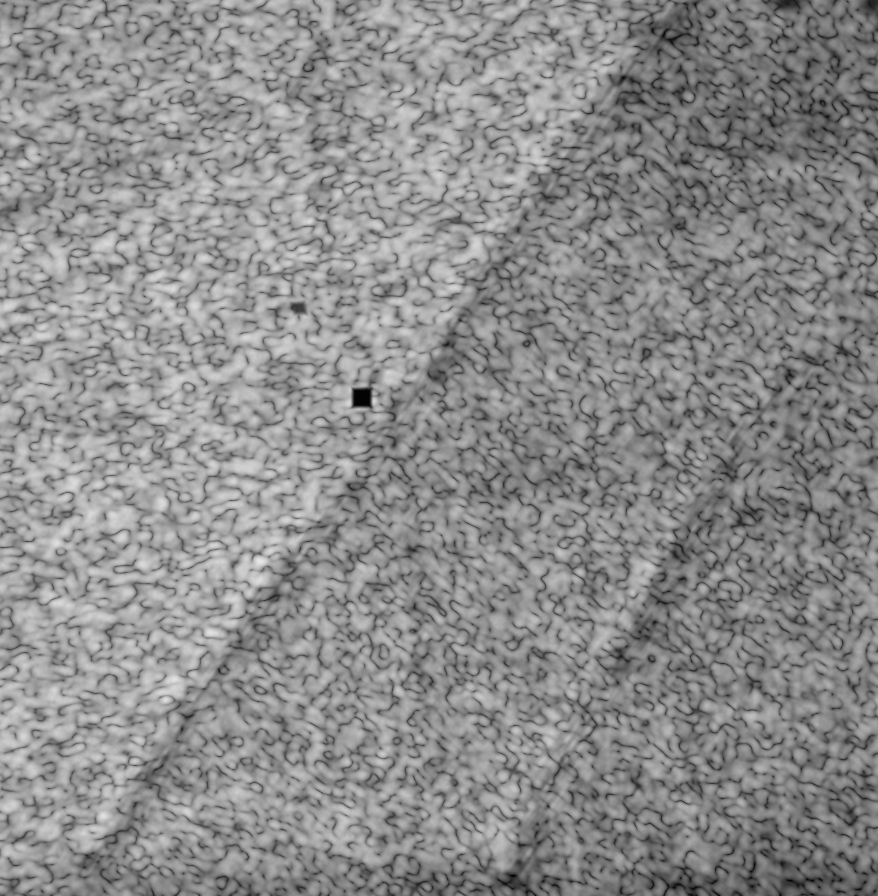
Write a Shadertoy shader that draws this texture.

```glsl
const vec2 MAIN_FAULT[7] = vec2[7](vec2(0.77, 1.0), vec2(0.68, 0.89), vec2(0.566, 0.733),
    vec2(0.495, 0.596), vec2(0.385, 0.445), vec2(0.24, 0.258), vec2(0.11, 0.036));
const vec2 RIGHT_FAULT[7] = vec2[7](vec2(0.90, 0.583), vec2(0.827, 0.512), vec2(0.788, 0.44),
    vec2(0.73, 0.323), vec2(0.677, 0.232), vec2(0.625, 0.14), vec2(0.573, 0.02));
const vec2 MIDDLE_CRACK[7] = vec2[7](vec2(0.345, 0.91), vec2(0.371, 0.74), vec2(0.404, 0.622),
    vec2(0.449, 0.492), vec2(0.469, 0.323), vec2(0.482, 0.193), vec2(0.521, 0.089));
const vec2 UPPER_CRACK[7] = vec2[7](vec2(0.0, 0.76), vec2(0.08, 0.8), vec2(0.17, 0.83),
    vec2(0.25, 0.87), vec2(0.325, 0.9), vec2(0.36, 0.95), vec2(0.4, 1.0));

vec2 hash2(vec2 cell) {
    vec3 h = fract(cell.xyx * vec3(0.1031, 0.1030, 0.0973));
    h += dot(h, h.yzx + 33.33);
    return fract((h.xx + h.yz) * h.zy) * 2.0 - 1.0;
}

// Two independent smooth noises in -1..1
vec2 noise2(vec2 p) {
    vec2 i = floor(p), f = fract(p);
    f = f * f * (3.0 - 2.0 * f);
    return mix(mix(hash2(i), hash2(i + vec2(1, 0)), f.x),
               mix(hash2(i + vec2(0, 1)), hash2(i + vec2(1, 1)), f.x), f.y);
}

vec2 rotate(vec2 p, float angle) {
    float c = cos(angle), s = sin(angle);
    return vec2(c * p.x + s * p.y, c * p.y - s * p.x);
}

// Stretched random wave field; its zeros become dark dots
vec2 waveField(vec2 p, float angle, vec2 frequency) {
    return noise2(rotate(p, angle) * frequency + 40.0)
         + noise2(rotate(p, angle - 0.5) * frequency * 1.1 + 170.0);
}

float segmentDistance(vec2 p, vec2 a, vec2 b) {
    vec2 ab = b - a;
    return length(p - a - ab * clamp(dot(p - a, ab) / dot(ab, ab), 0.0, 1.0));
}

float pathDistance(vec2 p, vec2 path[7]) {
    float d = 10.0;
    for (int i = 0; i < 6; i++) d = min(d, segmentDistance(p, path[i], path[i + 1]));
    return d;
}

float band(float d, float width) {
    return exp(-d * d / (width * width));
}

float blob(vec2 p, vec2 center, vec2 radius) {
    vec2 q = (p - center) / radius;
    return exp(-dot(q, q));
}

float softSquare(vec2 p, vec2 center, float halfSize, float blur) {
    vec2 q = abs(p - center);
    return 1.0 - smoothstep(-blur, blur, max(q.x, q.y) - halfSize);
}

// Broad light and dark provinces
float provinceTone(vec2 p, float rightOfMain, float rightOfSecond) {
    float tone = 0.605 - 0.06 * rightOfMain * smoothstep(0.1, 0.6, p.y) - 0.025 * rightOfMain;
    tone -= 0.06 * rightOfSecond * (1.0 - smoothstep(0.5, 0.8, p.y));
    tone -= 0.13 * blob(p, vec2(0.9, 0.89), vec2(0.13, 0.11));
    tone -= 0.11 * blob(p, vec2(0.745, 0.92), vec2(0.06, 0.15));
    tone -= 0.09 * blob(p, vec2(0.93, 0.03), vec2(0.2, 0.12));
    tone -= 0.05 * blob(p, vec2(0.05, 0.97), vec2(0.25, 0.14));
    tone -= 0.12 * band(p.y, 0.035);
    tone += 0.03 * blob(p, vec2(0.2, 0.55), vec2(0.25, 0.3));
    return tone;
}

void mainImage(out vec4 fragColor, in vec2 fragCoord) {
    vec2 p = fragCoord / iResolution.y;
    vec2 patches = noise2(p * 11.0 + 9.0);
    vec2 clumps = noise2(rotate(p, 0.45) * vec2(26.0, 48.0) + 70.0);
    vec2 warped = p + 0.006 * patches + 0.004 * clumps;
    float rightOfMain = smoothstep(-0.03, 0.04, warped.x - 0.09 - 0.68 * warped.y);
    float rightOfSecond = smoothstep(-0.02, 0.03, warped.x - 0.55 - 0.56 * warped.y);
    float tone = provinceTone(warped, rightOfMain, rightOfSecond);
    tone += 0.025 * patches.x + 0.035 * clumps.y;

    // Faults, cracks and their lighter left rims
    float mainBand = band(pathDistance(warped, MAIN_FAULT), 0.014);
    float rightBand = band(pathDistance(warped, RIGHT_FAULT), 0.014);
    float faults = max(mainBand, rightBand);
    float cracks = max(band(pathDistance(warped, MIDDLE_CRACK), 0.010),
                       band(pathDistance(warped, UPPER_CRACK), 0.011));
    cracks = max(cracks, band(segmentDistance(warped, vec2(0.0, 0.08), vec2(0.11, 0.03)), 0.010));
    float faint = band(segmentDistance(warped, vec2(0.26, 0.64), vec2(0.43, 0.67)), 0.007);
    faint = max(faint, band(segmentDistance(warped, vec2(0.47, 0.45), vec2(0.73, 0.49)), 0.009));
    faint = max(faint, band(segmentDistance(warped, vec2(0.46, 0.255), vec2(0.78, 0.26)), 0.008));
    vec2 rimPoint = warped + vec2(0.026, -0.012);
    float rims = max(band(pathDistance(rimPoint, MAIN_FAULT), 0.012),
                     band(pathDistance(rimPoint, RIGHT_FAULT), 0.012));
    float wear = 0.75 + 0.5 * patches.y;
    tone += 0.06 * rims * wear - 0.16 * faults * wear - 0.10 * cracks * wear - 0.06 * faint;
    tone += 0.10 * blob(warped, vec2(0.31, 0.885), vec2(0.035, 0.014));
    tone += 0.10 * blob(warped, vec2(0.88, 0.81), vec2(0.05, 0.012));

    // Dotted speckle, with hair streaks along the faults
    vec2 grain = mix(waveField(p, 0.35, vec2(72.0, 112.0)),
                     waveField(p, -0.25, vec2(80.0, 112.0)), rightOfMain * 0.9);
    tone += 0.165 * (0.5 * log(dot(grain, grain) + 0.009) + 0.45);
    float hair = noise2(rotate(p, 0.95) * vec2(55.0, 230.0)).x;
    tone += hair * (0.02 + 0.08 * max(faults, 0.6 * cracks));

    // Faint scan stripes and fine noise
    tone += 0.02 * noise2(vec2(p.x * 190.0, p.y * 9.0)).x * (0.5 + rightOfSecond);
    tone += 0.018 * noise2(p * 330.0).y;

    // Pits
    tone += 0.07 * softSquare(p, vec2(0.404, 0.556), 0.017, 0.004);
    tone = mix(tone, 0.01, softSquare(p, vec2(0.404, 0.556), 0.0105, 0.003));
    tone = mix(tone, 0.14, 0.8 * softSquare(warped, vec2(0.336, 0.651), 0.007, 0.004));
    tone = mix(tone, 0.06, 0.85 * blob(p, vec2(0.879, 1.0), vec2(0.017, 0.014)));
    tone = mix(tone, 0.06, 0.85 * blob(p, vec2(0.975, 0.997), vec2(0.014, 0.012)));
    fragColor = vec4(vec3(clamp(tone, 0.0, 1.0)), 1.0);
}
```
